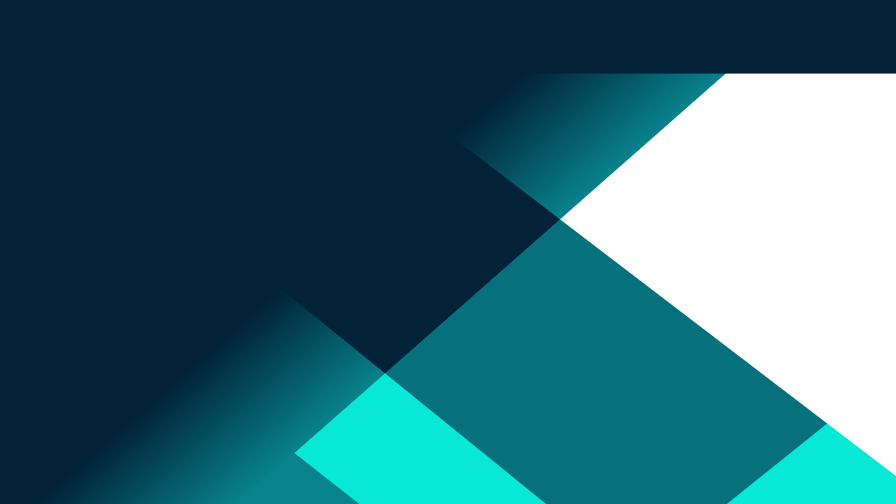
Give the GLSL for this background, as a Shadertoy shader.

```glsl
// Flat diagonal panels in white, teal and aqua with two fading bands on navy.

#define NAVY vec3(0.004, 0.133, 0.214)
#define TEAL vec3(0.025, 0.440, 0.490)
#define GLOW vec3(0.030, 0.510, 0.550)
#define AQUA vec3(0.030, 0.910, 0.845)
#define WHITE vec3(1.0)
#define TOP_EDGE 0.854
#define FADE_WIDTH 0.264
#define RISE_SLOPE 0.880
#define FALL_SLOPE -0.764

// Signed distance to a sloped line through a point, positive above it
float lineDistance(vec2 p, vec2 through, float slope) {
    vec2 d = p - through;
    return (d.y - slope * d.x) / sqrt(1.0 + slope * slope);
}

// Smooth coverage, one pixel wide, of the positive side of a distance
float coverage(float dist) {
    return clamp(dist * iResolution.y + 0.5, 0.0, 1.0);
}

void mainImage(out vec4 fragColor, in vec2 fragCoord) {
    vec2 p = fragCoord / iResolution.y;
    p.x += 0.5 * (16.0 / 9.0 - iResolution.x / iResolution.y);

    // Lines that divide the canvas
    vec2 crossing = vec2(1.1111, 0.5648);
    float mainRise = lineDistance(p, crossing, RISE_SLOPE);
    float upperFall = lineDistance(p, crossing, FALL_SLOPE);
    float middleFall = lineDistance(p, vec2(0.7639, 0.2593), -0.811);
    float lowerFall = lineDistance(p, vec2(0.5833, 0.1019), -0.786);
    float cornerRise = lineDistance(p, vec2(1.6412, 0.1597), 0.802);

    // Left side: bands that fade away from the main diagonal
    float fade = clamp(1.0 - mainRise / FADE_WIDTH, 0.0, 1.0);
    vec3 band = mix(NAVY, GLOW, fade);
    float bandMask = max(coverage(upperFall), coverage(-middleFall));
    vec3 leftSide = mix(NAVY, band, bandMask);

    // Right side: solid panels
    float aquaMask = max(coverage(-middleFall), coverage(-cornerRise));
    vec3 rightSide = mix(TEAL, AQUA, aquaMask);
    rightSide = mix(rightSide, band, coverage(-lowerFall));
    rightSide = mix(rightSide, WHITE, coverage(upperFall));

    // Join the sides and cover the top strip
    vec3 color = mix(leftSide, rightSide, coverage(-mainRise));
    color = mix(color, NAVY, coverage(p.y - TOP_EDGE));
    fragColor = vec4(color, 1.0);
}
```
